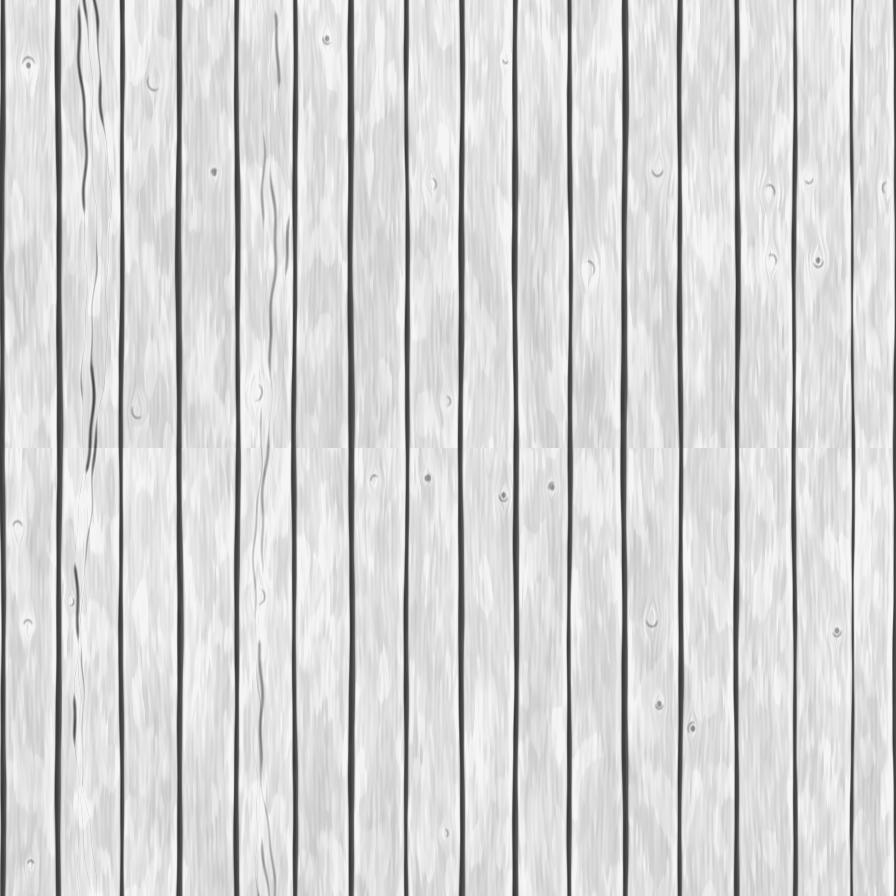
Write a three.js fragment shader that draws this texture.

```glsl
// Sixteen pale, weathered upright planks parted by narrow dark gaps.
// Seams come from a loop with uneven spacing; the wood is built from stretched
// cellular noise and layered sines, with scattered knots and a few long cracks.
varying vec2 vUv;

const float PLANKS = 16.0;

float hash(vec2 p) {
  return fract(sin(dot(p, vec2(127.1, 311.7))) * 4375.85);
}

// Cellular noise: tones of nearby cell points, blended by distance
float cells(vec2 p) {
  vec2 cell = floor(p);
  float total = 0.0;
  float weights = 0.0;
  for (int j = -1; j <= 1; j++) {
    for (int i = -1; i <= 1; i++) {
      vec2 id = cell + vec2(float(i), float(j));
      vec2 d = id + vec2(hash(id), hash(id + 37.0)) - p;
      float w = exp(-6.0 * dot(d, d));
      total += w * hash(id + 71.0);
      weights += w;
    }
  }
  return total / weights;
}

// Seam centre in plank widths, uneven along the row and wavering with height
float seamCentre(float i, float v) {
  float shift = 0.21 + 0.0625 * sin((i - 3.2) * 0.55);
  shift -= 0.1 * step(i, 1.5) + 0.26 * step(15.5, i);
  float waver = 0.014 * sin(v * 7.0 + i * 4.1) + 0.007 * sin(v * 23.0 + i * 2.3);
  return i + shift + waver;
}

void main() {
  float v = vUv.y;
  vec2 p = vUv * PLANKS;

  // Nearest seam, and the plank to the right of the last seam passed
  float side = 100.0;
  float seam = 0.0;
  float plank = -1.0;
  float across = p.x + 0.8;
  for (int k = 0; k <= 16; k++) {
    float i = float(k);
    float d = p.x - seamCentre(i, v);
    if (abs(d) < abs(side)) {
      side = d;
      seam = i;
    }
    if (d > 0.0) {
      plank = i;
      across = d;
    }
  }

  // Knots: at most one in each cell two plank widths tall
  vec2 knotCell = vec2(plank, floor(p.y / 2.0));
  float present = step(0.8, hash(knotCell + 5.0));
  vec2 knotAt = vec2(0.2 + 0.6 * hash(knotCell + 11.0), 0.5 + hash(knotCell + 17.0));
  vec2 toKnot = vec2(across, mod(p.y, 2.0)) - knotAt;
  float knotSize = 0.05 + 0.07 * hash(knotCell + 23.0);
  float knotDist = length(toKnot * vec2(1.0, 0.75));
  float halo = present * exp(-pow(knotDist / (knotSize * 2.0), 2.0));

  // Two courses of boards meet at mid height; grain bends around knots
  float course = floor(v * 2.0);
  float bend = 0.12 * halo * sign(toKnot.x) + 0.03 * sin(p.y * 0.9 + plank * 3.0);
  vec2 wood = vec2(across - bend + plank * 7.3, p.y + plank * 5.7 + course * 41.0);

  float blotch = cells(wood * vec2(2.2, 0.65));
  float patches = cells(wood * vec2(5.0, 1.3) + 19.0);
  float streak = cells(wood * vec2(13.0, 0.8) + 53.0);
  float fibre = cells(wood * vec2(24.0, 2.6) + 97.0);
  float rings = sin(wood.x * 80.0 + 5.0 * blotch + 1.5 * sin(wood.y * 1.1));

  float tone = 0.865 + 0.02 * (hash(vec2(plank, course)) - 0.5);
  tone += 0.025 * (fract(v * 2.0) - 0.5);
  tone += 0.07 * (blotch - 0.5) + 0.06 * (streak - 0.5) + 0.07 * (fibre - 0.5);
  tone += 0.05 * smoothstep(0.5, 0.72, patches + 0.25 * (fibre - 0.5));
  tone += 0.012 * rings * smoothstep(0.7, 0.3, patches);

  // Pale knot with a broken dark rim, and occasional dark core
  float rim = smoothstep(0.035, 0.0, abs(knotDist - knotSize));
  float rimBreak = smoothstep(-0.2, 0.9, sin(atan(toKnot.y, toKnot.x) + plank * 2.0));
  tone += 0.05 * halo - 0.24 * present * rim * rimBreak;
  float core = step(0.93, hash(knotCell + 5.0)) * smoothstep(0.06, 0.02, knotDist);
  tone -= 0.35 * core;

  // Long splits, strong in one plank and fainter in another
  float split = 1.0 - step(0.5, abs(plank - 1.0));
  split += 0.6 * (1.0 - step(0.5, abs(plank - 4.0)));
  for (int k = 0; k < 3; k++) {
    float n = float(k);
    float path = 0.65 - 0.13 * n + 0.25 * sin((v - 0.5) * 6.5) / (1.0 + n);
    path += 0.035 * sin(v * 34.0 + n * 2.0) + 0.015 * sin(v * 91.0 + n);
    float d = abs(across - path);
    float open = smoothstep(0.48, 0.75, cells(vec2(n * 9.0 + plank, v * 13.0)));
    float crack = smoothstep(0.015 + 0.035 * open, 0.0, d);
    tone += split * (0.04 * exp(-d * 12.0) - crack * (0.08 + 0.5 * open));
  }

  // Worn bright lips beside the gaps, with a thin shade at their feet
  float halfGap = 0.041 + 0.007 * sin(seam * 2.4) - 0.014 * step(13.5, seam);
  halfGap += 0.006 * sin(v * 17.0 + seam * 5.0) + 0.003 * sin(v * 61.0 + seam);
  float edge = abs(side) - halfGap;
  tone += (side < 0.0 ? 0.07 : 0.035) * smoothstep(0.13, 0.04, edge);
  tone -= 0.12 * smoothstep(0.04, 0.0, edge);

  // Dark gap, a little lighter toward its right wall
  float gapTone = mix(0.24, 0.36, smoothstep(-0.02, 0.05, side));
  gapTone += 0.04 * (fibre - 0.5);
  tone = mix(gapTone, clamp(tone, 0.0, 0.96), smoothstep(-0.014, 0.018, edge));

  gl_FragColor = vec4(vec3(tone), 1.0);
}
```
